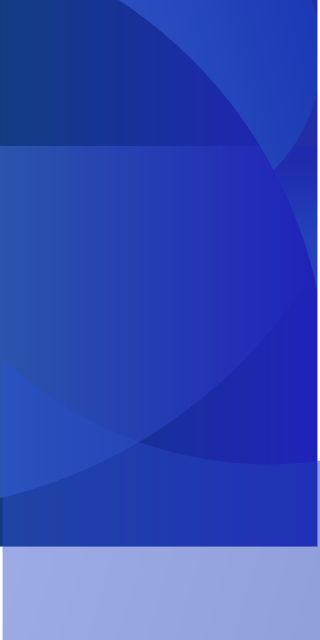
Write a Shadertoy shader that draws this background.

```glsl
// Overlapping translucent blue discs on a tall panel above a lavender band.

// Discs: centre x, centre y, radius, in canvas widths (canvas is 1 x 2)
#define MAIN_DISC   vec3(-0.414, 0.797, 1.436)
#define GLOW_DISC   vec3(-0.369, 1.983, 1.583)
#define BOWL_DISC   vec3( 0.839, 1.760, 1.211)
#define CORNER_DISC vec3( 0.499, 1.827, 0.505)
// Straight edges
#define SHELF_Y      1.544
#define PANEL_BOTTOM 0.292
#define PANEL_RIGHT  0.992
#define BAND_TOP     0.560
#define BAND_LEFT    0.008

// Smooth coverage of the side where the distance is negative
float cover(float dist) {
    return clamp(0.5 - dist * iResolution.x, 0.0, 1.0);
}

float disc(vec2 p, vec3 circle) {
    return cover(length(p - circle.xy) - circle.z);
}

vec3 rgb(float r, float g, float b) {
    return vec3(r, g, b) / 255.0;
}

void mainImage(out vec4 fragColor, in vec2 fragCoord) {
    vec2 p = fragCoord / iResolution.xy * vec2(1.0, 2.0);

    float mainDisc = disc(p, MAIN_DISC);
    float glowDisc = disc(p, GLOW_DISC);
    float bowlDisc = disc(p, BOWL_DISC);
    float cornerDisc = disc(p, CORNER_DISC);
    float belowShelf = cover(p.y - SHELF_Y);
    float rightOfInset = cover(BAND_LEFT - p.x);

    // Right-hand backdrop, brightening downward under the shelf
    vec3 upperSide = rgb(34.0, 46.0, 165.0);
    vec3 lowerSide = mix(rgb(31.0, 42.0, 174.0), rgb(36.0, 66.0, 187.0),
                         smoothstep(SHELF_Y, 1.20, p.y));
    vec3 panel = mix(upperSide, lowerSide, belowShelf);

    // Bright disc in the top corner
    vec3 cornerBlue = mix(rgb(41.0, 76.0, 191.0), rgb(28.0, 58.0, 181.0),
                          smoothstep(0.40, 1.0, p.x + 0.25 * (p.y - 2.0)));
    panel = mix(panel, cornerBlue, cornerDisc);

    // Main disc: dark sweep, lightened where the glow disc crosses it
    vec3 darkSweep = mix(rgb(18.0, 60.0, 130.0), rgb(32.0, 34.0, 186.0), p.x);
    vec3 lightSweep = mix(rgb(42.0, 85.0, 172.0), rgb(32.0, 34.0, 186.0), p.x);
    vec3 mainBlue = mix(darkSweep, lightSweep, belowShelf * glowDisc);
    panel = mix(panel, mainBlue, mainDisc);

    // Area under the bowl curve, split by the glow disc
    vec3 floorBlue = mix(rgb(32.0, 68.0, 165.0), rgb(32.0, 48.0, 184.0), p.x);
    vec3 floorGlow = mix(rgb(42.0, 83.0, 190.0), rgb(33.0, 50.0, 176.0), p.x);
    vec3 underBowl = mix(floorBlue, floorGlow, glowDisc);
    panel = mix(panel, underBowl, (1.0 - bowlDisc) * rightOfInset);

    // White page, lavender band, then the panel on top
    vec3 lavender = mix(rgb(156.0, 171.0, 229.0), rgb(145.0, 160.0, 218.0),
                        clamp(p.x + 0.3 * (0.15 - p.y), 0.0, 1.0));
    vec3 color = mix(vec3(1.0), lavender, cover(p.y - BAND_TOP) * rightOfInset);
    float panelArea = cover(p.x - PANEL_RIGHT) * cover(PANEL_BOTTOM - p.y);
    fragColor = vec4(mix(color, panel, panelArea), 1.0);
}
```
